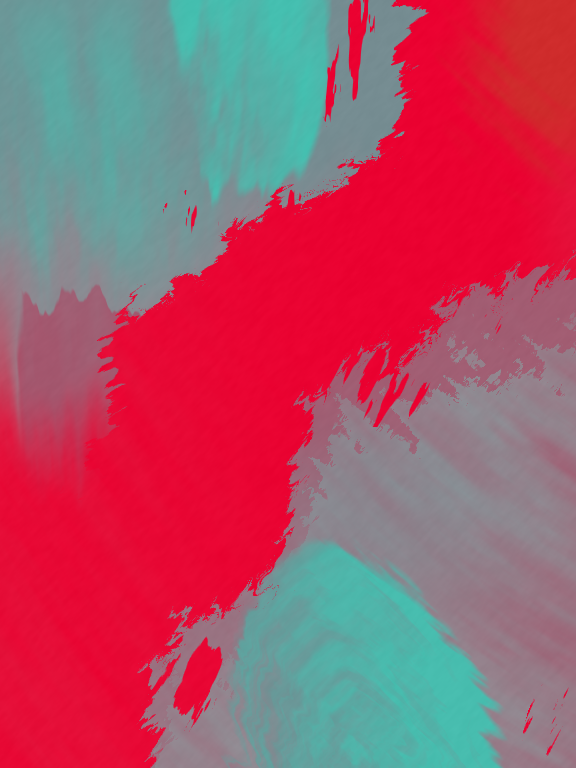
Give the GLSL for this background, as a Shadertoy shader.

```glsl
// Abstract painting: a red diagonal band between two brushed grey and teal masses.

const vec3 RED = vec3(0.92, 0.005, 0.19);
const vec3 ROSE = vec3(0.87, 0.13, 0.26);
const vec3 ORANGE = vec3(0.81, 0.17, 0.17);
const vec3 SLATE = vec3(0.46, 0.55, 0.57);
const vec3 GREY = vec3(0.58, 0.51, 0.55);
const vec3 MAUVE = vec3(0.64, 0.34, 0.43);
const vec3 TEAL = vec3(0.27, 0.75, 0.69);

float hash(vec2 p) {
    p = fract(p * vec2(0.1731, 0.2317));
    p += dot(p, p.yx + 27.31);
    return fract((p.x + p.y) * p.x * 13.7);
}

float noise(vec2 p) {
    vec2 i = floor(p), f = fract(p);
    f = f * f * (3.0 - 2.0 * f);
    return mix(mix(hash(i), hash(i + vec2(1, 0)), f.x),
               mix(hash(i + vec2(0, 1)), hash(i + vec2(1, 1)), f.x), f.y);
}

float fbm(vec2 p) {
    float sum = 0.0, gain = 0.5;
    for (int i = 0; i < 4; i++) {
        sum += gain * noise(p);
        p = p * 2.03 + 17.3;
        gain *= 0.5;
    }
    return sum / 0.9375;
}

float ramp(float a, float b, float x) { return clamp((x - a) / (b - a), 0.0, 1.0); }

// Noise stretched along a direction, like bristle marks
float bristles(vec2 p, float angle, vec2 freq) {
    vec2 along = vec2(cos(angle), sin(angle));
    return fbm(vec2(dot(p, along), dot(p, vec2(-along.y, along.x))) * freq + 40.0);
}

float blob(vec2 p, vec2 center, vec2 radii, float soft) {
    return 1.0 - smoothstep(1.0 - soft, 1.0 + soft, length((p - center) / radii));
}

// Torn displacement along two crossing brush directions
vec2 ragged(vec2 p, float angle, float amount) {
    for (int i = 0; i < 2; i++) {
        float coarse = bristles(p, angle, vec2(12.0, 48.0)) - 0.5;
        float fine = bristles(p + 3.7, angle + 0.3, vec2(32.0, 140.0)) - 0.5;
        p += amount * (coarse + 0.7 * fine) * vec2(cos(angle), sin(angle));
        angle += 1.1;
    }
    return p;
}

// Lower border of the upper mass
float upperEdge(float x) {
    return 0.33 + 0.27 * ramp(0.115, 0.158, x) + 0.035 * ramp(0.18, 0.265, x)
         + 0.055 * ramp(0.265, 0.29, x) + 0.09 * ramp(0.29, 0.48, x)
         + 0.04 * ramp(0.48, 0.52, x) + 0.30 * ramp(0.52, 0.547, x);
}

// Upper border of the lower mass
float lowerEdge(float x) {
    return -0.05 + 0.19 * ramp(0.176, 0.2, x) + 0.06 * ramp(0.2, 0.25, x)
         + 0.02 * ramp(0.25, 0.326, x) + 0.16 * ramp(0.335, 0.39, x)
         + 0.09 * ramp(0.39, 0.405, x) + 0.06 * ramp(0.405, 0.45, x)
         + 0.09 * ramp(0.535, 0.585, x) + 0.035 * ramp(0.6, 0.75, x);
}

float cover(float d) { return clamp(0.5 + d / max(fwidth(d), 0.0001), 0.0, 1.0); }

// Thin gaps where the brush ran dry inside an area
float gaps(vec2 p, float angle, float area) {
    float n = bristles(p, angle, vec2(9.0, 60.0)) + 0.17 * area - 0.78;
    return cover(n) * step(0.02, area);
}

vec3 redField(vec2 p, float grain) {
    vec3 c = mix(RED, ROSE, 0.6 * grain * (1.0 - smoothstep(0.05, 0.5, p.x)));
    c = mix(c, ROSE, 0.5 * blob(p, vec2(0.77, 0.73), vec2(0.06, 0.12), 0.8));
    return mix(c, ORANGE, blob(p + 0.08 * (grain - 0.5), vec2(0.73, 0.95), vec2(0.11, 0.15), 0.5));
}

vec3 upperPaint(vec2 p, float grain, vec3 ground) {
    vec2 q = p + vec2(0.03, 0.12) * (grain - 0.5);
    float streak = ramp(0.3, 0.7, grain);
    vec3 c = mix(GREY, SLATE, smoothstep(0.62, 0.84, q.y));
    c = mix(c, TEAL, (0.2 + 0.4 * streak) * blob(q, vec2(0.11, 0.84), vec2(0.16, 0.19), 0.7));
    float body = blob(q, vec2(0.32, 0.93), vec2(0.11, 0.185), 0.05);
    c = mix(c, TEAL, body * (0.55 + 0.45 * streak) * smoothstep(0.2, 0.31, q.x + 0.1 * (streak - 0.5)));
    // Dark dry patch at the left, dissolving into the red
    float patchMask = (1.0 - smoothstep(0.607, 0.613, q.y)) * smoothstep(0.022, 0.032, q.x);
    c = mix(c, MAUVE, patchMask * (0.75 + 0.25 * streak));
    c = mix(c, ROSE, 0.6 * (1.0 - smoothstep(0.0, 0.035, p.x)) * (1.0 - smoothstep(0.45, 0.7, p.y)));
    return mix(ground, c, smoothstep(0.35, 0.53, q.y));
}

vec3 lowerPaint(vec2 p, float grain, float depth) {
    vec2 q = p + 0.06 * (grain - 0.5);
    vec3 c = mix(GREY, MAUVE, 0.35 * smoothstep(0.6, 0.78, q.x) + 0.9 * (grain - 0.5));
    c = mix(c, SLATE, 0.3 * blob(q, vec2(0.48, 0.33), vec2(0.17, 0.13), 0.8));
    // Darker rim with a torn inner border
    float rim = 1.0 - smoothstep(0.08, 0.09, depth + 0.2 * (grain - 0.5));
    c = mix(c, MAUVE, rim * mix(0.35, 0.85, smoothstep(0.25, 0.5, p.y)));
    // Leaning teal arch with strokes that follow its curve
    vec2 arc = (q + vec2(0.17 * q.y - 0.48, 0.015)) / vec2(0.176, 0.305);
    float sweep = ramp(0.3, 0.7, fbm(vec2(2.0 * atan(arc.y, arc.x), 16.0 * length(arc)) + 9.0));
    float arch = blob(arc, vec2(0), vec2(1), 0.04) * smoothstep(-1.05, -0.6, arc.x + 0.3 * (sweep - 0.5));
    float glow = ramp(-0.9, 0.7, arc.x + 0.8 * (sweep - 0.5));
    return mix(c, mix(SLATE, TEAL, 0.2 + 0.75 * glow), arch);
}

void mainImage(out vec4 fragColor, in vec2 fragCoord) {
    vec2 p = fragCoord / iResolution.y;
    p.x *= 0.75 * iResolution.y / iResolution.x;
    float upright = bristles(p, 1.65 - 0.5 * p.x, vec2(6.0, 45.0));
    float slanted = bristles(p, -0.95 + 0.35 * p.x, vec2(6.0, 40.0));
    vec3 ground = redField(p, slanted);

    vec2 u = ragged(p, 0.25, 0.075);
    float dry = blob(p, vec2(0.45, 0.95), vec2(0.03, 0.1), 0.5) + blob(p, vec2(0.34, 0.725), vec2(0.09, 0.03), 0.5);
    vec3 color = mix(ground, upperPaint(p, upright, ground), cover(u.y - upperEdge(u.x)) * (1.0 - gaps(p, 1.5, dry)));

    vec2 l = ragged(p + 5.0, 0.6, 0.075) - 5.0;
    float depth = lowerEdge(l.x) - l.y;
    dry = blob(p, vec2(0.25, 0.12), vec2(0.04, 0.06), 0.5) + blob(p, vec2(0.48, 0.5), vec2(0.08, 0.04), 0.5)
        + blob(p, vec2(0.62, 0.59), vec2(0.05, 0.04), 0.5) + blob(p, vec2(0.75, 0.02), vec2(0.05, 0.08), 0.5);
    color = mix(color, lowerPaint(p, slanted, depth), cover(depth) * (1.0 - gaps(p, 1.1, dry)));

    // Fine canvas grain
    color += 0.025 * (bristles(p, 0.8, vec2(60.0, 180.0)) - 0.5);
    fragColor = vec4(clamp(color, 0.0, 1.0), 1.0);
}
```
